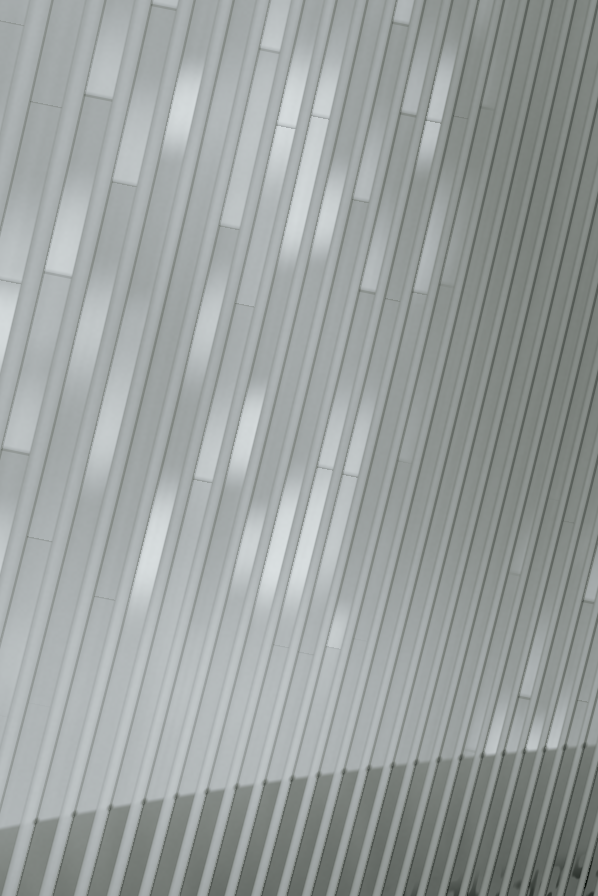
Reproduce this pattern procedurally as a Shadertoy shader.

```glsl
// Slanted pale ribs with glossy panels between them, packed closer to the right.
// A quadratic track coordinate numbers the gently bowed ribs; noise along each
// panel gives soft reflections with a few seams, above a shaded lower skirt.

#define LEAN 0.220         // sideways lean per unit of height
#define BOW 0.0152         // growth of the lean toward the bottom
#define PANEL 0.61         // share of each repeat taken by the panel
#define GROOVE 0.0019      // half width of the dark groove
#define SEAM_STEP 0.31     // length of one panel cell
#define SEAM_HALF 0.0019   // half width of a seam
#define GLOSS 0.19         // strength of the reflections
#define LEFT_TONE 0.640
#define RIGHT_DROP 0.140
#define RIB_LIFT 0.055

float hash(vec2 p) {
    p = fract(p * vec2(0.1031, 0.1137));
    p += dot(p, p.yx + 33.33);
    return fract((p.x + p.y) * p.x * 7.31 + p.y * 19.7);
}

float noise(vec2 p) {
    vec2 i = floor(p), f = fract(p);
    f = f * f * (3.0 - 2.0 * f);
    return mix(mix(hash(i), hash(i + vec2(1, 0)), f.x),
               mix(hash(i + vec2(0, 1)), hash(i + vec2(1, 1)), f.x), f.y);
}

// Soft line of the given half width around distance zero
float stroke(float d, float halfWidth, float px) {
    return 1.0 - smoothstep(halfWidth - px * 0.6, halfWidth + px * 0.8, abs(d));
}

// Where reflections fall: the left field and a patch at the lower right
float glossArea(float u, float y) {
    float left = (1.0 - smoothstep(0.78, 0.90, u)) * (1.0 - smoothstep(0.95, 1.25, y));
    float right = smoothstep(1.05, 1.15, u) * smoothstep(0.8, 0.95, y);
    return left + right;
}

// Neutral grey turning green in the darks and blue in the lights
vec3 tint(float s) {
    return vec3(s, s + 0.022, s + mix(0.003, 0.027, smoothstep(0.46, 0.70, s)));
}

void mainImage(out vec4 fragColor, in vec2 fragCoord) {
    float px = 1.0 / iResolution.x;
    vec2 p = vec2(fragCoord.x, iResolution.y - fragCoord.y) * px;  // y runs down

    // Rib numbering
    float u = p.x + p.y * (LEAN + BOW * p.y);
    float track = -4.855 + u * (8.945 + 8.887 * u);
    float density = 8.945 + 17.774 * u;
    float id = floor(track), f = track - id;
    float aa = density * px;
    float rib = smoothstep(PANEL - aa, PANEL + aa, f);
    float grooveDist = min(f, 1.0 - f) / density;

    // Broad light: darker to the right, brighter low on the left
    float rightSide = smoothstep(0.4, 1.0, p.x);
    float tone = LEFT_TONE;
    tone -= RIGHT_DROP * rightSide * (1.0 - 0.5 * smoothstep(0.6, 1.2, p.y));
    tone += 0.055 * smoothstep(0.6, 1.2, p.y) * (1.0 - smoothstep(0.3, 0.9, p.x));
    tone += 0.05 * (noise(p * 3.5 + 4.0) - 0.5);
    tone += 0.015 * (noise(vec2(track * 7.0, p.y * 2.5)) - 0.5);

    // Panel reflections: soft along the panel, some cut short by a seam
    float along = (p.y - 0.2 * p.x) / SEAM_STEP + hash(vec2(id + 31.0, 7.0));
    float cell = floor(along), q = along - cell;
    float seamed = step(0.55, hash(vec2(id + 53.0, cell + 17.0)));
    float area = glossArea(u, p.y);
    float soft = smoothstep(0.42, 0.85, noise(vec2(id * 0.73 + 60.0, p.y * 5.5 + 20.0)));
    float build = smoothstep(0.35, 0.9, q) * (1.0 - smoothstep(0.97, 1.0, q));
    float gloss = area * mix(soft, 0.35 * soft + 0.65 * build, 0.8 * seamed);
    float seam = stroke(min(q, 1.0 - q) * SEAM_STEP, SEAM_HALF, px);
    float panel = tone + GLOSS * gloss - 0.07 * seam * area * seamed;
    panel -= 0.02 * (1.0 - smoothstep(0.0, 0.2, f));

    // Rounded rib: lit crown, shaded flanks
    float r = clamp((f - PANEL) / (1.0 - PANEL), 0.0, 1.0);
    float crown = smoothstep(0.0, 0.4, r) * (1.0 - 0.8 * smoothstep(0.55, 1.0, r));
    float ribTone = tone - 0.015 + RIB_LIFT * crown;

    // Skirt below the junction, deepening toward the bottom
    float below = p.y - (1.385 - 0.2 * p.x + 0.06 * p.x * p.x);
    float skirt = smoothstep(-0.002 - px, 0.004 + px, below);
    float depth = clamp(below / 0.2, 0.0, 1.0);
    float skirtTone = 0.54 - 0.07 * p.x - 0.11 * depth;
    skirtTone += 0.04 * (noise(p * vec2(30.0, 10.0)) - 0.5);
    panel = mix(panel, skirtTone, skirt);
    ribTone -= skirt * (0.03 + 0.08 * depth);

    // Dark scuffs along the bottom right
    float scuffArea = smoothstep(0.5, 0.65, p.x) * smoothstep(0.0, 0.06, p.y - 1.60 + 0.19 * p.x);
    float scuff = smoothstep(0.5, 0.8, noise(vec2(track * 4.0, p.y * 50.0)));
    panel -= 0.19 * scuff * scuffArea;

    // Combine, then cut the grooves, rib edges and corner dots
    float shade = mix(panel, ribTone, rib);
    shade -= (0.10 + 0.04 * rightSide) * stroke(grooveDist, GROOVE, px);
    shade -= 0.025 * stroke((f - PANEL) / density, 0.0015, px);
    float corner = length(vec2(grooveDist, below));
    shade -= 0.13 * (1.0 - smoothstep(0.002, 0.006 + px, corner));

    // Fine surface wear
    shade += 0.008 * (noise(p * 190.0) - 0.5);
    fragColor = vec4(clamp(tint(shade), 0.0, 1.0), 1.0);
}
```
